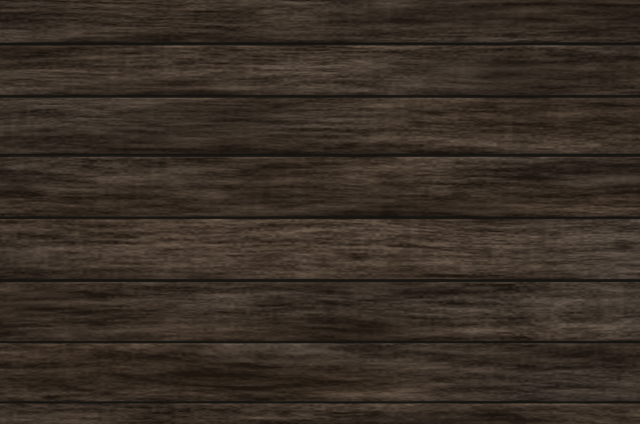
Reproduce this texture procedurally as a Shadertoy shader.

```glsl
// Dark weathered wooden boards laid horizontally, separated by seven narrow seams.
// Each board sums stretched value noise: broad wear, wavy grain, fine fibres, pores.
// Seams get a dark groove, a soft shadow above it and a faint worn lip below.

const int SEAMS = 7;
const vec3 DARK_WOOD = vec3(0.142, 0.110, 0.083);
const vec3 LIGHT_WOOD = vec3(0.330, 0.280, 0.236);
const vec3 GROOVE = vec3(0.075, 0.070, 0.060);

float hash(vec2 p) {
    return fract(sin(dot(p, vec2(127.1, 311.7))) * 43758.5453);
}

float noise(vec2 p) {
    vec2 cell = floor(p), f = fract(p);
    f = f * f * (3.0 - 2.0 * f);
    return mix(mix(hash(cell), hash(cell + vec2(1, 0)), f.x),
               mix(hash(cell + vec2(0, 1)), hash(cell + vec2(1, 1)), f.x), f.y);
}

// Noise centred on zero, stretched by a separate frequency on each axis
float grain(vec2 p, vec2 frequency, float seed) {
    return noise(p * frequency + seed * vec2(17.3, 9.1)) - 0.5;
}

// Height of a seam: nearly even pitch, with slightly wider boards in the middle
float seamHeight(float k) {
    return 0.051 + 0.1409 * k + 0.02 * sin(3.14159 * pow(k / 6.0, 2.2));
}

// Wood brightness, 0 = dark and 1 = light
float woodTone(vec2 p, float board) {
    // Bend the fibres gently, more strongly on some boards
    float bend = mix(0.010, 0.034, hash(vec2(board, 4.0)));
    vec2 q = p;
    q.y += bend * grain(p, vec2(2.6, 8.0), board);
    q.y += 0.005 * grain(p, vec2(9.0, 26.0), board + 3.0);

    float wear = grain(q, vec2(2.4, 17.0), board + 1.0);
    float tone = 0.44 + 0.12 * (hash(vec2(board, 8.0)) - 0.5);
    tone += 0.55 * wear;
    tone += 0.50 * grain(q, vec2(3.5, 62.0), board + 2.0);
    tone += 0.55 * grain(q, vec2(9.0, 125.0), board + 5.0);

    // Fibres and pores show more where the surface is worn
    float relief = 0.85 + 0.8 * wear;
    tone += relief * 0.60 * grain(q, vec2(24.0, 210.0), board + 6.0);
    tone += relief * 0.50 * grain(q, vec2(110.0, 290.0), board + 7.0);

    // Scattered pale scuffs and dark streaks
    float scuff = noise(q * vec2(4.5, 30.0) + board * 5.7);
    float streak = noise(q * vec2(5.0, 85.0) + board * 3.9);
    tone += 0.26 * smoothstep(0.66, 0.95, scuff);
    tone -= 0.24 * smoothstep(0.70, 0.95, streak);
    return tone;
}

// Darkens or lightens the wood around one seam; d is the height above it
vec3 drawSeam(vec3 color, float d, float halfWidth, float wobble, float pixel) {
    float shadow = exp(-max(d, 0.0) / 0.006) * step(0.0, d);
    float lip = exp(-pow((d + halfWidth + 0.003) / 0.0022, 2.0));
    color *= 1.0 - 0.38 * shadow;
    color *= 1.0 + lip * (0.12 + 0.35 * wobble);
    float edge = max(pixel, 0.0012);
    float groove = 1.0 - smoothstep(halfWidth - 0.5 * edge, halfWidth + edge, abs(d));
    return mix(color, GROOVE, 0.92 * groove);
}

void mainImage(out vec4 fragColor, in vec2 fragCoord) {
    vec2 p = fragCoord / iResolution.y;
    vec2 uv = fragCoord / iResolution.xy;
    float pixel = 1.0 / iResolution.y;

    // Board number: how many seams lie below this point
    float board = 0.0;
    for (int k = 0; k < SEAMS; k++) {
        board += step(seamHeight(float(k)), p.y);
    }

    vec3 color = mix(DARK_WOOD, LIGHT_WOOD, clamp(woodTone(p, board), -0.15, 1.3));

    // Slow drift between reddish and greyish brown
    float warmth = grain(p, vec2(1.8, 9.0), board + 11.0);
    color *= 1.0 + warmth * vec3(0.06, 0.0, -0.08);

    for (int k = 0; k < SEAMS; k++) {
        float id = float(k);
        float wobble = grain(p, vec2(14.0, 3.0), id + 20.0);
        float halfWidth = mix(0.0016, 0.0030, hash(vec2(id, 2.0))) + 0.0006 * wobble;
        float d = p.y - seamHeight(id) - 0.0008 * wobble;
        color = drawSeam(color, d, halfWidth, wobble, pixel);
    }

    // Slight darkening towards the top and bottom corners
    vec2 fromCentre = uv - 0.5;
    color *= 1.04 - 0.32 * dot(fromCentre * fromCentre, vec2(0.5, 1.3));
    fragColor = vec4(color, 1.0);
}
```
